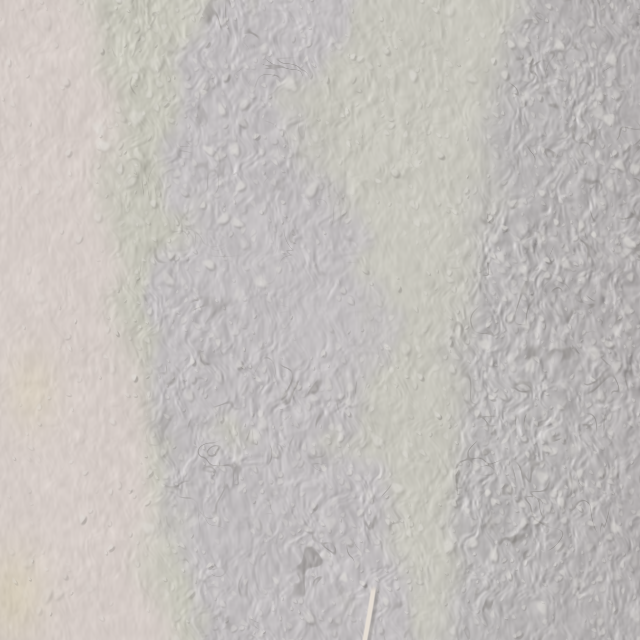
This texture is drawn by a Shadertoy shader. Its source:

```glsl
// Pale weathered plaster: patchy pastel vertical bands, embossed grit and scattered chips.

const vec3 PINK     = vec3(0.836, 0.800, 0.782);
const vec3 SAGE     = vec3(0.779, 0.774, 0.732);
const vec3 LAVENDER = vec3(0.756, 0.742, 0.748);
const vec3 GREY     = vec3(0.732, 0.722, 0.722);
const vec3 DARK     = vec3(0.675, 0.658, 0.660);
const vec3 YELLOW   = vec3(0.835, 0.800, 0.710);
const vec3 CHIP     = vec3(0.875, 0.865, 0.845);
const vec3 SHADE    = vec3(0.480, 0.465, 0.445);
const vec3 TWIG     = vec3(0.900, 0.870, 0.835);

const vec2  LIGHT_STEP  = vec2(-0.0034, 0.0018); // towards the light
const float RELIEF      = 0.27;
const float FIBRE       = 0.036;
const float BAND_SOFT   = 0.045;
const float CHIP_CELLS  = 36.0;
const float GRIT_CELLS  = 66.0;

float hash(vec2 p) {
    return fract(sin(dot(p, vec2(127.1, 311.7))) * 43758.5453);
}

float noise(vec2 p) {
    vec2 i = floor(p), f = fract(p);
    f = f * f * (3.0 - 2.0 * f);
    return mix(mix(hash(i), hash(i + vec2(1, 0)), f.x),
               mix(hash(i + vec2(0, 1)), hash(i + vec2(1, 1)), f.x), f.y);
}

float fbm(vec2 p) {
    float sum = 0.0, amp = 0.5;
    for (int i = 0; i < 4; i++) {
        sum += amp * noise(p);
        p = mat2(0.8, 0.6, -0.6, 0.8) * p * 2.03 + 7.3;
        amp *= 0.5;
    }
    return sum;
}

// Surface height: warped upright lumps in three sizes
float height(vec2 p) {
    p += 0.022 * (vec2(noise(p * 34.0), noise(p * 34.0 + 51.0)) - 0.5);
    return 0.42 * noise(p * vec2(64.0, 46.0)) + 0.36 * noise(p * vec2(125.0, 78.0) + 9.0)
         + 0.22 * noise(p * vec2(230.0, 130.0) + 31.0);
}

float band(float x, float edge) {
    return smoothstep(edge - BAND_SOFT, edge + BAND_SOFT, x);
}

// Scattered rounded chips: x = lit face, y = shadow beside it
vec2 chips(vec2 p, float cells, float density) {
    vec2 g = p * cells, id = floor(g), result = vec2(0.0);
    for (int j = -1; j <= 1; j++)
    for (int i = -1; i <= 1; i++) {
        vec2 c = id + vec2(i, j);
        float presence = smoothstep(0.0, 0.12, density - hash(c + cells));
        vec2 d = g - c - 0.15 - 0.7 * vec2(hash(c + 3.1), hash(c + 8.7));
        float lean = 2.2 * (hash(c + 5.3) - 0.55);
        float radius = mix(0.18, 0.45, pow(hash(c + 2.9), 2.0));
        float bright = mix(0.2, 1.0, hash(c + 6.1));
        mat2 turn = mat2(cos(lean), sin(lean), -sin(lean), cos(lean));
        vec2 size = radius * vec2(mix(0.6, 1.0, hash(c + 4.4)), 1.2);
        vec2 q = turn * d / size;
        vec2 s = turn * (d + vec2(-0.11, 0.12)) / size;
        float wobble = 1.0 + 0.12 * sin(3.0 * atan(q.y, q.x) + 20.0 * lean);
        float lit = 1.0 - smoothstep(0.4, 1.15, length(q) * wobble);
        float shadow = (1.0 - smoothstep(0.5, 1.2, length(s))) * (1.0 - lit);
        result = max(result, presence * vec2(bright * lit, hash(c + 7.7) * shadow));
    }
    return result;
}

float spot(vec2 p, vec2 centre, vec2 size) {
    vec2 d = (p - centre) / size;
    return exp(-dot(d, d));
}

void mainImage(out vec4 fragColor, in vec2 fragCoord) {
    vec2 p = fragCoord / iResolution.xy;
    float rise = p.y - 0.5;

    // Wavering colour bands, broken into patches towards the middle
    float x = p.x + 0.09 * (fbm(p * vec2(5.0, 6.0)) - 0.47)
                  + 0.04 * (noise(p * 19.0) - 0.5);
    float patches = 0.35 * (fbm(p * vec2(8.0, 6.0) + 13.0) - 0.47);
    float sageLeft = band(x, 0.20 - 0.10 * rise);
    float lavender = band(x + patches, 0.31 - 0.05 * rise);
    float sageRight = band(x + patches, 0.56 - 0.04 * rise);
    float grey = band(x + 0.3 * patches, 0.73 + 0.11 * rise);
    vec3 col = mix(PINK, SAGE, sageLeft);
    col = mix(col, LAVENDER, lavender * sageLeft);
    col = mix(col, SAGE + 0.006, 0.85 * sageRight);
    col = mix(col, GREY, grey);
    col = mix(col, DARK, 0.6 * smoothstep(0.72, 1.05, p.x + patches) * grey);
    col = mix(col, YELLOW, 0.5 * spot(p, vec2(0.05, 0.39), vec2(0.04, 0.06)));
    col = mix(col, YELLOW, 0.7 * spot(p, vec2(0.02, 0.07), vec2(0.05, 0.07)));

    // Roughness grows in clumps towards the right, with a calm strip before it
    float rough = 0.16 + 0.40 * sageLeft + 0.12 * lavender - 0.32 * sageRight + 0.70 * grey;
    rough *= 0.15 + 1.8 * fbm(p * 8.0 + 4.0);

    // Embossed relief, fine upright fibres and broad mottling
    float facing = height(p) - height(p + LIGHT_STEP);
    col += RELIEF * (0.12 + rough) * facing;
    col += FIBRE * (noise(p * vec2(230.0, 90.0)) - 0.5);
    col += FIBRE * (0.4 + rough) * (noise(p * vec2(120.0, 62.0) + 77.0) - 0.5);
    col += 0.035 * (fbm(p * vec2(18.0, 11.0)) - 0.47);

    // Short dark crevices in the roughest clumps
    float crease = abs(noise(p * vec2(58.0, 34.0) + 3.0 * noise(p * 24.0)) - 0.5);
    float clump = smoothstep(0.55, 0.8, noise(p * 38.0 + 60.0)) * smoothstep(0.3, 1.0, rough);
    col = mix(col, SHADE, 0.38 * clump * (1.0 - smoothstep(0.01, 0.11, crease)));

    // Chips and finer grit
    vec2 chip = chips(p, CHIP_CELLS, 0.07 + 0.42 * rough);
    vec2 grit = chips(p + 0.37, GRIT_CELLS, 0.05 + 0.60 * rough);
    col = mix(col, SHADE, 0.42 * chip.y + 0.26 * grit.y);
    col = mix(col, CHIP, 0.62 * chip.x);
    col = mix(col, CHIP, 0.40 * grit.x);

    // One thin pale twig at the lower edge
    float side = p.x - (0.570 + 0.19 * p.y - 0.25 * p.y * p.y);
    float reach = 1.0 - smoothstep(0.075, 0.088, p.y);
    col = mix(col, SHADE, 0.35 * reach * (1.0 - smoothstep(0.001, 0.006, abs(side - 0.006))));
    col = mix(col, TWIG, reach * (1.0 - smoothstep(0.002, 0.0055, abs(side))));

    fragColor = vec4(clamp(col, 0.0, 1.0), 1.0);
}
```
